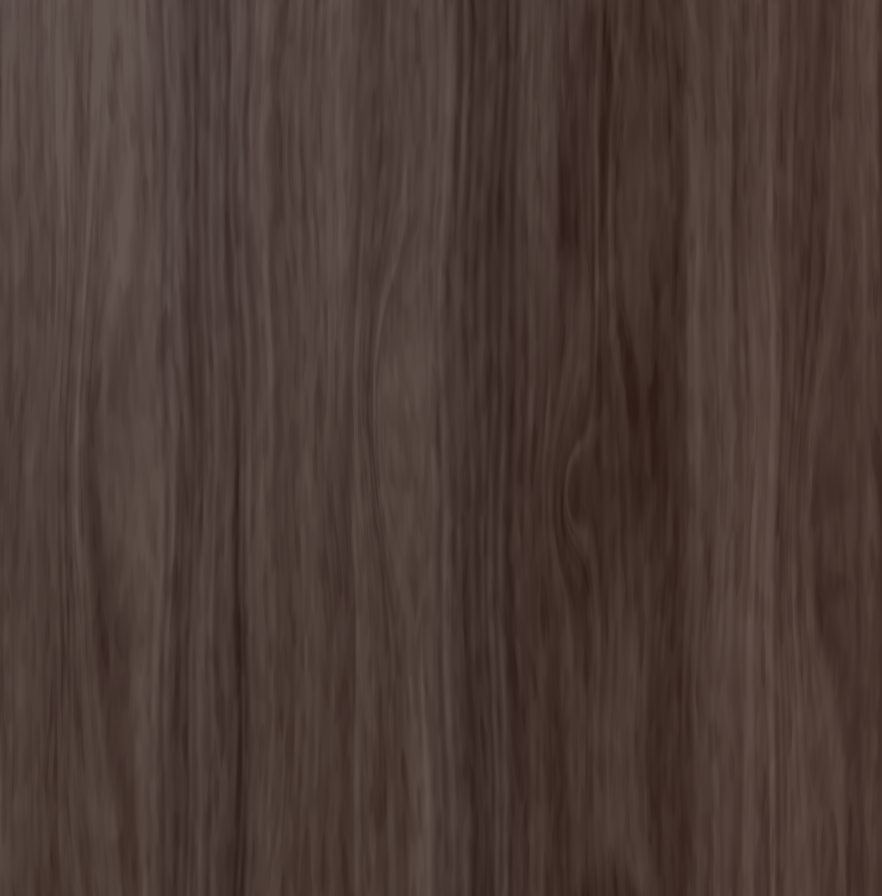
This texture is drawn by a Shadertoy shader. Its source:

```glsl
// Dark walnut veneer: vertical grain with striped dark bands, arched figure and fine pores.

float hash(vec2 c) {
    return fract(sin(dot(c, vec2(127.1, 311.7))) * 43758.5);
}

// Smooth cellular noise: random cell tones blended by distance, -1 to 1
float cells(vec2 p) {
    vec2 id = floor(p);
    float sum = 0.0, total = 0.0;
    for (int j = -1; j <= 1; j++)
    for (int i = -1; i <= 1; i++) {
        vec2 c = id + vec2(i, j);
        vec2 d = c + vec2(hash(c), hash(c + 31.7)) - p;
        float w = exp(-5.0 * dot(d, d));
        sum += w * hash(c + 77.3);
        total += w;
    }
    return 2.0 * sum / total - 1.0;
}

// Soft elongated spot, 1 at its centre
float spot(vec2 p, vec2 centre, vec2 size) {
    vec2 d = (p - centre) / size;
    return exp(-dot(d, d));
}

// Vertical band from a to b with separate edge softness
float band(float x, float a, float b, float softA, float softB) {
    return smoothstep(a - softA, a + softA, x) * (1.0 - smoothstep(b - softB, b + softB, x));
}

void mainImage(out vec4 fragColor, in vec2 fragCoord) {
    vec2 uv = fragCoord / iResolution.xy;
    float y = uv.y;

    // Gentle sway of the trunk
    float x = uv.x + 0.004 * sin(y * 6.0 + uv.x * 9.0) + 0.002 * sin(y * 15.0 - uv.x * 21.0 + 2.0);
    vec2 p = vec2(x, y);

    // Bumps in the growth rings bend the grain into arches and knots
    float ring = x
        + 0.045 * spot(p, vec2(0.11, 0.50), vec2(0.040, 0.33))
        + 0.040 * spot(p, vec2(0.44, 0.52), vec2(0.028, 0.20))
        + 0.032 * spot(p, vec2(0.65, 0.45), vec2(0.022, 0.08))
        + 0.030 * spot(p, vec2(0.70, 0.75), vec2(0.025, 0.16))
        + 0.045 * spot(p, vec2(0.92, 0.40), vec2(0.040, 0.30));

    // Dark heartwood bands
    float stripes = band(x, 0.18, 0.285, 0.004, 0.012) + band(x, 0.495, 0.585, 0.012, 0.008);
    float clouded = band(x, 0.625, 0.77, 0.004, 0.03);
    float blotch = smoothstep(-0.25, 0.55, cells(vec2(ring * 26.0, y * 4.5 + 3.0)));
    float dark = 0.27 * stripes + clouded * (0.08 + 0.36 * blotch)
        + 0.22 * spot(p, vec2(0.105, 0.45), vec2(0.03, 0.30))
        + 0.22 * spot(p, vec2(0.755, 0.50), vec2(0.012, 0.20))
        + 0.25 * spot(p, vec2(0.81, 0.95), vec2(0.018, 0.20));

    // Grain from broad streaks down to fibres
    float broad = cells(vec2(ring * 17.0, y * 0.9));
    float streak = cells(vec2(ring * 62.0, y * 1.7 + 9.0));
    float fine = cells(vec2(ring * 150.0, y * 4.0 + 5.0));
    float fibre = cells(vec2(x * 230.0, y * 32.0));
    float lines = sin(ring * 520.0 + 4.0 * broad + 2.5 * streak);
    float pores = smoothstep(0.3, 0.75, cells(vec2(ring * 190.0, y * 17.0 + 40.0)));

    // Light falling from the upper left
    vec2 away = uv - vec2(0.02, 1.0);
    float light = exp(-3.0 * dot(away, away));

    float tone = 0.56 + 0.40 * light - dark
        + 0.23 * broad + 0.25 * streak + 0.20 * fine + 0.15 * fibre
        + lines * (0.04 + 0.10 * stripes) - 0.16 * pores;

    vec3 color = mix(vec3(0.22, 0.152, 0.13), vec3(0.36, 0.297, 0.272), clamp(tone, -0.25, 1.2));

    // Cool sheen in the light and in the bands, warmer wood on the right
    color += vec3(-0.004, 0.004, 0.010) * (light + 0.5 * stripes);
    color += vec3(0.006, -0.002, -0.004) * smoothstep(0.5, 1.0, uv.x);
    fragColor = vec4(color, 1.0);
}
```
